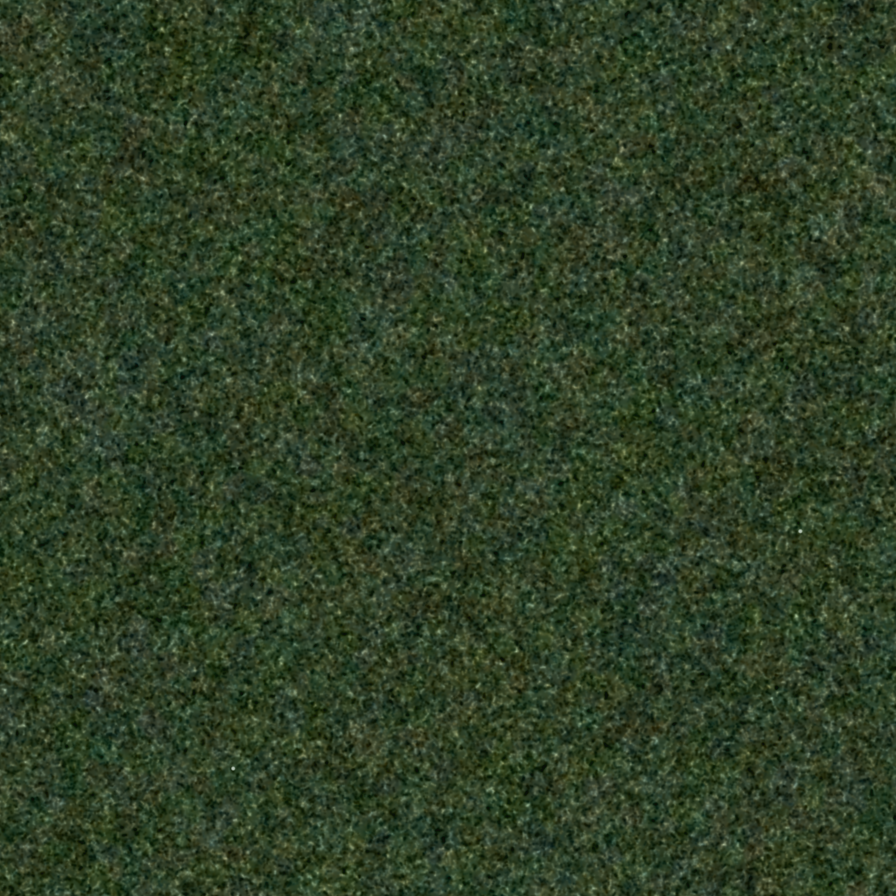
This texture is drawn by a three.js fragment shader. Its source:

```glsl
varying vec2 vUv;

vec3 hash3(vec2 p) {
  vec3 q = fract(p.xyx * vec3(0.1031, 0.1030, 0.0973));
  q += dot(q, q.yxz + 33.33);
  return fract((q.xxy + q.yzz) * q.zyx);
}

// Soft cellular noise: three independent channels, centred on zero
vec3 softCells(vec2 p) {
  vec2 cell = floor(p);
  vec3 sum = vec3(0.0);
  float total = 0.0;
  for (int y = -1; y <= 1; y++) {
    for (int x = -1; x <= 1; x++) {
      vec2 id = cell + vec2(float(x), float(y));
      vec2 away = p - id - hash3(id + 17.0).xy;
      float weight = exp(-5.0 * dot(away, away));
      sum += weight * (hash3(id + 71.0) - 0.5);
      total += weight;
    }
  }
  return sum / max(total, 0.0001);
}

// Short soft fibres at random angles: x is light or dark, y is warm or cool
vec2 fibres(vec2 p, float seed) {
  vec2 cell = floor(p);
  vec2 sum = vec2(0.0);
  for (int y = -1; y <= 1; y++) {
    for (int x = -1; x <= 1; x++) {
      vec2 id = cell + vec2(float(x), float(y));
      vec3 place = hash3(id + seed);
      vec3 look = hash3(id + seed + 43.0);
      float angle = place.z * 6.2832;
      vec2 along = vec2(cos(angle), sin(angle));
      vec2 away = p - id - place.xy;
      float reach = mix(0.12, 0.42, look.z);
      away -= along * clamp(dot(away, along), -reach, reach);
      sum += exp(-dot(away, away) / 0.085) * (look.xy * 2.0 - 1.0);
    }
  }
  return sum;
}

// Rare pale flecks of lint
float flecks(vec2 p) {
  vec2 id = floor(p);
  vec3 h = hash3(id + 211.0);
  float d = length(fract(p) - 0.25 - 0.5 * h.xy);
  return step(0.998, h.z) * (1.0 - smoothstep(0.03, 0.13, d));
}

void main() {
  // Three overlapping layers of fine fibre
  vec2 grain = vec2(0.0);
  for (int i = 0; i < 3; i++) {
    float layer = float(i);
    vec2 offset = vec2(0.37, 0.61) * layer;
    grain += fibres(vUv * (150.0 + 18.0 * layer) + offset, 90.0 + 300.0 * layer);
  }
  float tone = grain.x + 0.1 * grain.x * grain.x - 0.03;

  // Clumps of olive, teal and brown wool over faint mottling
  vec3 clump = softCells(vUv * 52.0) + 0.35 * softCells(vUv * 13.0 + 7.0);

  vec3 color = vec3(0.186, 0.251, 0.152);
  color += tone * vec3(0.110, 0.113, 0.102);
  color += grain.y * vec3(0.014, 0.0, -0.014);
  color += clump.x * vec3(0.042, 0.005, -0.045);
  color += clump.y * vec3(0.026, -0.020, 0.022);
  color += clump.z * 0.055;
  color = max(color, vec3(0.03, 0.06, 0.025));
  color = mix(color, vec3(0.72, 0.78, 0.72), flecks(vUv * 40.0));
  gl_FragColor = vec4(color, 1.0);
}
```
